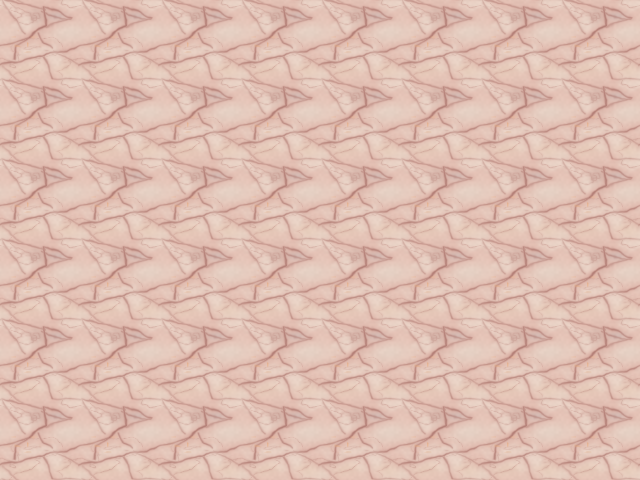
This texture is drawn by a Shadertoy shader. Its source:

```glsl
float hash(vec2 c) {
    vec3 q = fract(c.xyx * 0.1031);
    q += dot(q, q.yzx + 33.33);
    return fract((q.x + q.y) * q.z);
}

// Value noise on a grid that wraps once per tile
float noise(vec2 p, vec2 grid) {
    p *= grid;
    vec2 i = floor(p), f = p - i;
    f = f * f * (3.0 - 2.0 * f);
    vec2 a = mod(i, grid), b = mod(i + 1.0, grid);
    return mix(mix(hash(a), hash(vec2(b.x, a.y)), f.x),
               mix(hash(vec2(a.x, b.y)), hash(b), f.x), f.y);
}

float fbm(vec2 p, vec2 grid) {
    float sum = 0.0, amp = 0.53;
    for (int i = 0; i < 4; i++) {
        sum += amp * noise(p, grid);
        grid *= 2.0;
        amp *= 0.5;
    }
    return sum;
}

// Distance to a segment, taking the nearest wrapped copy
float segment(vec2 p, vec2 a, vec2 b) {
    vec2 mid = 0.5 * (a + b);
    p -= floor(p - mid + 0.5);
    vec2 pa = p - a, ba = b - a;
    return length(pa - ba * clamp(dot(pa, ba) / dot(ba, ba), 0.0, 1.0));
}

// Bent vein: x is the sharp core, y the soft stain around it
vec2 vein(vec2 p, vec2 a, vec2 b, vec2 c, float strength) {
    float d = min(segment(p, a, b), segment(p, b, c));
    return strength * vec2(exp(-d * d / 0.00018), exp(-d / 0.045));
}

float blob(vec2 p, vec2 center, vec2 radius) {
    vec2 d = p - center;
    d = (d - floor(d + 0.5)) / radius;
    return exp(-dot(d, d));
}

void mainImage(out vec4 fragColor, in vec2 fragCoord) {
    // Eight by six tiles, y pointing down inside each
    vec2 tile = fragCoord / iResolution.xy * vec2(8.0, -6.0);
    vec2 p = fract(tile);
    vec2 warp = vec2(fbm(p, vec2(5.0)), fbm(p + vec2(0.37, 0.61), vec2(5.0))) - 0.5;
    vec2 w = p + 0.075 * warp;

    // Main veins
    vec2 v = vein(w, vec2(0.55, 0.10), vec2(0.59, 0.30), vec2(0.37, 0.48), 0.95);
    v = max(v, vein(w, vec2(0.37, 0.48), vec2(0.20, 0.58), vec2(0.17, 0.75), 0.85));
    v = max(v, vein(w, vec2(0.37, 0.48), vec2(0.05, 0.58), vec2(-0.29, 0.66), 0.75));
    v = max(v, vein(w, vec2(0.71, 0.66), vec2(0.35, 0.75), vec2(-0.02, 0.83), 0.75));
    v = max(v, vein(w, vec2(0.56, 0.10), vec2(0.74, 0.14), vec2(0.91, 0.22), 0.75));
    v = max(v, vein(w, vec2(0.53, 0.15), vec2(0.72, 0.22), vec2(0.90, 0.23), 0.65));
    v = max(v, vein(w, vec2(0.90, 0.22), vec2(0.74, 0.27), vec2(0.58, 0.32), 0.55));

    // Lighter branches
    v = max(v, vein(w, vec2(0.01, 0.00), vec2(0.17, 0.23), vec2(0.33, 0.42), 0.45));
    v = max(v, vein(w, vec2(0.50, 0.42), vec2(0.54, 0.54), vec2(0.65, 0.62), 0.65));
    v = max(v, vein(w, vec2(0.55, 0.72), vec2(0.61, 0.82), vec2(0.65, 1.00), 0.65));
    v = max(v, vein(w, vec2(0.67, 0.66), vec2(0.82, 0.71), vec2(0.98, 0.83), 0.45));
    v = max(v, vein(w, vec2(0.00, 0.98), vec2(0.28, 1.04), vec2(0.57, 1.13), 0.55));
    v = max(v, vein(w, vec2(0.02, 0.83), vec2(0.14, 0.93), vec2(0.34, 1.06), 0.35));
    v = max(v, vein(w, vec2(0.65, 1.00), vec2(0.83, 0.98), vec2(1.01, 0.99), 0.40));

    // Hairline veins and uneven wear along all of them
    float hair = abs(fbm(w, vec2(3.0, 5.0)) - 0.5);
    v = max(v, vec2(0.30, 0.38) * vec2(exp(-hair * 60.0), exp(-hair * 18.0)));
    v *= 0.65 + 0.65 * noise(p, vec2(9.0));

    // Cloudy stone, peach and pale cells
    float cloud = fbm(w, vec2(3.0, 4.0));
    float grain = noise(p, vec2(32.0)) - 0.5;
    float peach = blob(w, vec2(0.85, 0.88), vec2(0.16, 0.08))
                + blob(w, vec2(0.32, 0.88), vec2(0.20, 0.09));
    float pale = blob(w, vec2(0.88, 0.42), vec2(0.27, 0.13));
    vec3 color = mix(vec3(0.92, 0.84, 0.79), vec3(0.90, 0.77, 0.72),
                     smoothstep(0.35, 0.75, cloud));
    color = mix(color, vec3(0.91, 0.81, 0.73), 0.6 * peach);
    color = mix(color, vec3(0.90, 0.84, 0.79), 0.7 * pale);

    // Grey wedge and the smoky patch beside it
    float wedge = blob(w, vec2(0.71, 0.20), vec2(0.12, 0.05));
    float smoke = blob(w, vec2(0.50, 0.19), vec2(0.12, 0.10));
    color = mix(color, vec3(0.80, 0.74, 0.73), 0.75 * wedge);
    color = mix(color, vec3(0.77, 0.65, 0.61), 0.45 * smoke);

    // Stain, then core
    color = mix(color, vec3(0.83, 0.63, 0.59), clamp(0.65 * v.y, 0.0, 1.0));
    color = mix(color, vec3(0.64, 0.42, 0.39), clamp(0.62 * v.x, 0.0, 1.0));

    // Rusty flecks near the crossing
    float fleck = smoothstep(0.72, 0.88, noise(p, vec2(26.0)));
    fleck *= blob(p, vec2(0.30, 0.52), vec2(0.14, 0.12));
    color = mix(color, vec3(0.90, 0.66, 0.48), 0.7 * fleck);

    fragColor = vec4(color + 0.025 * grain, 1.0);
}
```
